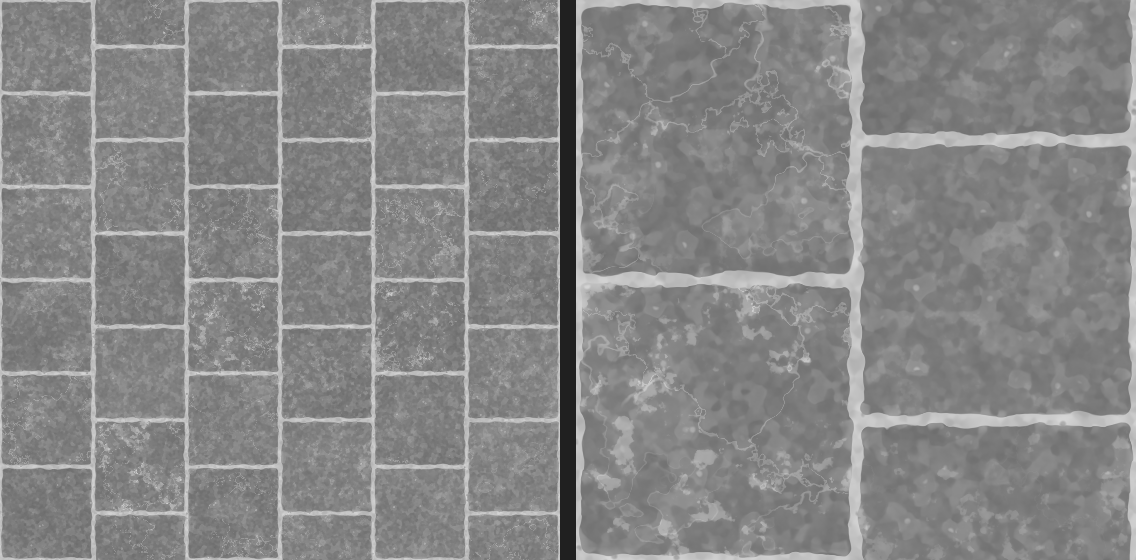
Left, the full canvas; right, a detail of the centre.
A WebGL 2 fragment shader for this texture:

```glsl
#version 300 es
precision highp float;
uniform vec2 u_resolution;
out vec4 fragColor;

const float TAU = 6.2831853;
const float WIDE = 997.0; // period for noise confined to one tile

vec3 hash(vec2 cell) {
  uvec3 v = uvec3(uvec2(ivec2(cell)), 11u) * 1664525u + 1013904223u;
  for (int i = 0; i < 2; i++) {
    v.x += v.y * v.z;
    v.y += v.z * v.x;
    v.z += v.x * v.y;
    v ^= v >> 16u;
  }
  return vec3(v >> 8u) / 16777216.0;
}

// Wrapping cellular noise: nearest distance, second distance, blended cell value
vec3 cells(vec2 p, float period) {
  vec2 base = floor(p);
  float near = 9.0, second = 9.0;
  vec2 blend = vec2(0.0);
  for (int y = -1; y <= 1; y++) {
    for (int x = -1; x <= 1; x++) {
      vec2 cell = base + vec2(x, y);
      vec3 r = hash(mod(cell, period));
      float d = length(cell + r.xy - p);
      second = min(second, max(near, d));
      near = min(near, d);
      blend += exp(-5.0 * d * d) * vec2(r.z, 1.0);
    }
  }
  return vec3(near, second, blend.x / blend.y);
}

// Layered cell values, centred on zero
float clouds(vec2 p) {
  float sum = 0.0, weight = 0.5;
  for (int i = 0; i < 4; i++) {
    sum += weight * (cells(p, WIDE).z - 0.5);
    p = p * 2.1 + 17.3;
    weight *= 0.6;
  }
  return sum;
}

// Slate face: mottling, cleaved layers, veins and pale flakes
float slate(vec2 local, vec3 seed, vec3 traits, float grain) {
  vec2 p = local + seed.xy * 200.0 + 3.0;
  float cloud = clouds(p * vec2(3.0, 3.6));
  float fine = clouds(p * 13.0 + 41.0);
  float tone = 0.488 + 0.034 * (seed.z - 0.5) + 0.06 * cloud + 0.05 * fine;

  // Cleaved layers with a thin bright lip
  float contour = cloud + 0.08 * fine - 0.13;
  float patchy = smoothstep(0.45, 0.65, cells(p * 2.3 + 9.0, WIDE).z);
  float layered = smoothstep(0.35, 0.75, traits.x);
  tone += layered * 0.018 * smoothstep(-0.01, 0.02, contour);
  tone += layered * patchy * 0.07 * smoothstep(0.018, 0.0, abs(contour));

  // Crooked veins along warped cell borders
  vec2 bent = p * 1.7 + 0.9 * vec2(cloud, -cloud) + 0.35 * fine
    + 0.12 * sin(p.yx * vec2(11.0, 9.0));
  vec3 vein = cells(bent, WIDE);
  float line = smoothstep(0.045, 0.005, vein.y - vein.x);
  tone += 0.12 * line * (1.0 - patchy) * smoothstep(0.5, 0.8, traits.y);

  // Flakes crowd a few tiles and stay rare on the others
  float flake = smoothstep(0.16, 0.28, fine + 0.35 * cloud + 0.12 * grain);
  tone += flake * mix(0.02, 0.13, pow(traits.z, 5.0));
  return tone + 0.055 * grain;
}

void main() {
  vec2 uv = gl_FragCoord.xy / u_resolution;

  // Six columns of six tiles, every other column shifted by half a tile
  vec2 grid = uv * 6.0;
  grid.y += 0.5 * mod(floor(grid.x), 2.0);
  vec2 id = mod(floor(grid), 6.0);
  vec2 local = fract(grid) - 0.5;
  vec3 seed = hash(id + 31.0);
  vec3 traits = hash(id + 73.0);

  // Grain shared by stone and grout
  float grain = cells(uv * 230.0, 230.0).z - 0.5;
  vec3 grit = cells(uv * 110.0, 110.0);

  // Chipped, slightly uneven tile outline
  vec2 wander = 0.005 * sin(TAU * (uv.yx * vec2(13.0, 17.0) + seed.xy))
    + 0.003 * sin(TAU * (uv.yx * vec2(41.0, 37.0) + seed.yz));
  vec2 inset = 0.5 - abs(local + wander);
  vec2 corner = max(0.045 - inset, 0.0);
  float edge = min(min(inset.x, inset.y), 0.045 - length(corner));
  edge += 0.016 * (grit.z - 0.5) + 0.008 * grain;
  float soft = 4.5 / u_resolution.y;
  float stone = smoothstep(-soft, soft, edge - 0.021);

  // Pale grout with pits and dusty tile margins
  float grout = 0.765 + 0.09 * (grit.z - 0.5) + 0.1 * grain;
  grout -= 0.16 * smoothstep(0.76, 0.92, grit.z) * smoothstep(0.3, 0.1, grit.x);
  float face = slate(local, seed, traits, grain);
  float dust = smoothstep(0.075, 0.02, edge);
  face += 0.11 * dust * smoothstep(0.5, 0.8, grit.z + 0.3 * grain);
  face += 0.13 * smoothstep(0.9, 0.96, grit.z) * smoothstep(0.3, 0.1, grit.x);

  fragColor = vec4(vec3(mix(grout, face, stone)), 1.0);
}
```
